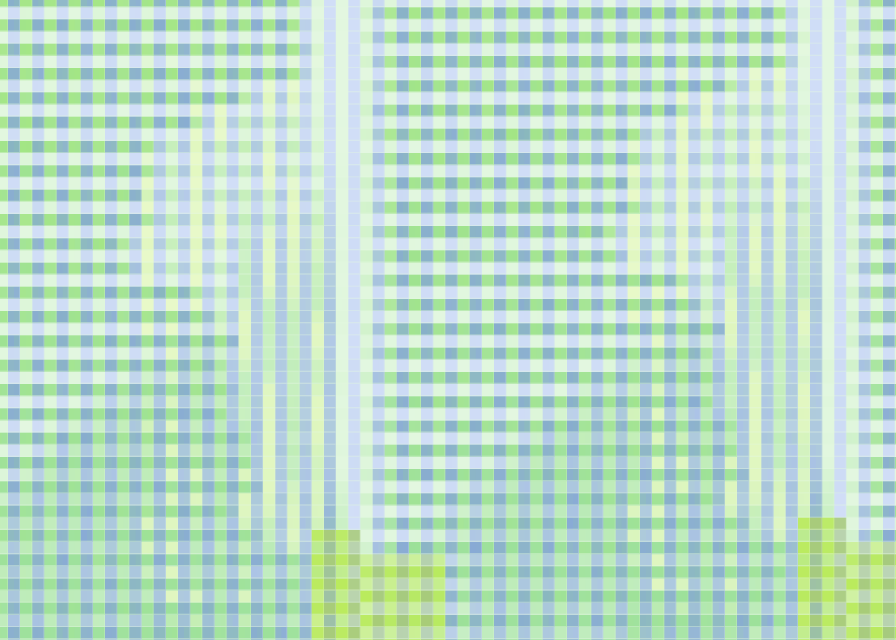
A Shadertoy shader for this pattern:

```glsl
// Gingham of small green and blue cells, woven from dark and pale rows.
// A motif 40 cells wide repeats across, rising one cell per repeat; within it,
// row and column formulas plus gradient noise set the shade of each cell.

const float CELLS_DOWN = 52.66;    // cells over the canvas height
const float MOTIF_WIDTH = 40.0;    // cells per repeat
const float MOTIF_START = 30.0;    // column where a repeat begins
const vec2 GRID_OFFSET = vec2(0.35, 0.4);
const int SAMPLES = 3;             // antialiasing samples per axis

const vec3 PALE_GREEN = vec3(0.89, 0.97, 0.88);
const vec3 LAVENDER   = vec3(0.82, 0.87, 0.97);
const vec3 LEAF       = vec3(0.64, 0.90, 0.52);
const vec3 MINT       = vec3(0.61, 0.88, 0.60);
const vec3 TEAL       = vec3(0.54, 0.72, 0.74);
const vec3 PERIWINKLE = vec3(0.53, 0.66, 0.84);
const vec3 CREAM      = vec3(0.92, 0.98, 0.76);
const vec3 LIME       = vec3(0.73, 0.92, 0.36);
const vec3 OLIVE      = vec3(0.66, 0.80, 0.47);

float hash(vec2 p) {
    vec3 q = fract(p.xyx * vec3(0.1031, 0.1030, 0.0973));
    q += dot(q, q.yzx + 33.33);
    return fract((q.x + q.y) * q.z);
}

float gradientDot(vec2 corner, vec2 p) {
    float angle = 6.2832 * hash(corner);
    return dot(vec2(cos(angle), sin(angle)), p - corner);
}

// Gradient noise, roughly -0.7 to 0.7
float noise(vec2 p) {
    vec2 i = floor(p), f = p - i;
    vec2 s = f * f * f * (f * (f * 6.0 - 15.0) + 10.0);
    vec2 e = vec2(1.0, 0.0);
    return mix(mix(gradientDot(i, p), gradientDot(i + e.xy, p), s.x),
               mix(gradientDot(i + e.yx, p), gradientDot(i + e.xx, p), s.x), s.y);
}

// 1 inside [a, b], 0 outside
float band(float x, float a, float b) {
    return step(a, x) * step(x, b);
}

// Depth of the dark rows: a block whose right edge wanders down the motif
float darkRowShade(float col, float row) {
    float edge = mix(36.0, 21.0, smoothstep(3.0, 15.0, row))
               + 9.0 * smoothstep(20.0, 28.0, row)
               + 6.0 * smoothstep(44.0, 48.0, row)
               + 4.0 * noise(vec2(row * 0.71, 4.3));
    float block = 1.0 - smoothstep(edge - 1.0, edge + 1.0, col);
    float fade = smoothstep(-1.5, 3.0, col);
    return mix(0.42, 0.95, block) * fade;
}

// Depth of the pale rows: a wedge that widens to the left further down
float paleRowShade(float col, float row) {
    float edge = mix(25.0, 7.0, smoothstep(25.0, 46.0, row));
    float wedge = smoothstep(-4.0, 4.0, col - edge) * smoothstep(22.0, 36.0, row);
    float stripes = band(col, 30.0, 36.0) * smoothstep(14.0, 24.0, row);
    return 0.04 + 0.48 * max(wedge, 0.75 * stripes);
}

// Bright upright stripe that closes each motif
float stripeShade(float col, float row) {
    float blueColumn = 0.45 * band(col, 36.5, 37.5) * smoothstep(8.0, 26.0, row);
    return 0.03 + blueColumn + 0.35 * smoothstep(37.0, 44.0, row) * step(col, 38.5);
}

vec3 cellColor(vec2 cell, vec2 inner) {
    float col = cell.x, row = cell.y;
    float isBlue = mod(col, 2.0);
    float isDark = 1.0 - mod(row, 2.0);

    float shade = mix(paleRowShade(col, row), darkRowShade(col, row), isDark);
    shade = mix(shade, stripeShade(col, row), step(36.5, col));
    float topStripe = smoothstep(33.5, 36.0, col) * (1.0 - smoothstep(8.0, 20.0, row));
    shade *= 1.0 - 0.8 * topStripe;
    float bottomBlock = band(col, 22.0, 31.0) * smoothstep(48.0, 52.0, row);
    shade = max(shade, 0.8 * bottomBlock);
    shade = clamp(shade + 0.1 * noise(cell * 0.37) + 0.06 * (hash(cell) - 0.5), 0.0, 1.0);

    // Left and right halves of a cell differ slightly in hue
    float halfSide = step(0.5, inner.x);
    float drift = noise(cell * vec2(0.21, 0.47) + 9.0) + 0.6 * (hash(cell + 57.0 * halfSide) - 0.5);
    vec3 green = mix(LEAF, MINT, clamp(row / CELLS_DOWN + 0.5 * drift, 0.0, 1.0));
    vec3 blue = mix(TEAL, PERIWINKLE, clamp(0.38 + 0.8 * drift, 0.0, 1.0));
    vec3 color = mix(mix(PALE_GREEN, LAVENDER, isBlue), mix(green, blue, isBlue), shade);

    // Cream streaks down some green columns
    float streak = band(col, 22.0, 36.0) * (1.0 - isBlue) * (1.0 - smoothstep(0.5, 0.8, shade));
    streak *= smoothstep(0.0, 0.35, noise(vec2(col * 0.53, row * 0.15) + 2.7) + 0.1);
    color = mix(color, CREAM, 0.75 * streak * smoothstep(3.0, 9.0, row));

    // Lime patch across the foot of the motif seam
    float patchMask = max(step(35.5, col) * step(43.5, row), step(col, 6.5) * step(46.5, row));
    float patchDepth = 0.45 + 0.4 * isDark + 0.15 * hash(cell + 21.0);
    color = mix(color, mix(LIME, OLIVE, isBlue), patchMask * patchDepth);

    // Fine pale seams on the lower and right edges
    float seam = max(step(0.9, inner.y), 0.6 * step(0.92, inner.x));
    return mix(color, PALE_GREEN, 0.4 * seam);
}

vec3 gingham(vec2 p) {
    vec2 grid = p + GRID_OFFSET;
    float repeat = floor((grid.x - MOTIF_START) / MOTIF_WIDTH);
    vec2 local = grid - vec2(MOTIF_START + repeat * MOTIF_WIDTH, -repeat - 1.0);
    return cellColor(floor(local), fract(local));
}

void mainImage(out vec4 fragColor, in vec2 fragCoord) {
    vec3 sum = vec3(0.0);
    for (int i = 0; i < SAMPLES * SAMPLES; i++) {
        vec2 jitter = (vec2(i % SAMPLES, i / SAMPLES) + 0.5) / float(SAMPLES) - 0.5;
        vec2 pixel = fragCoord + jitter;
        vec2 fromTop = vec2(pixel.x, iResolution.y - pixel.y);
        sum += gingham(fromTop * CELLS_DOWN / iResolution.y);
    }
    fragColor = vec4(sum / float(SAMPLES * SAMPLES), 1.0);
}
```
